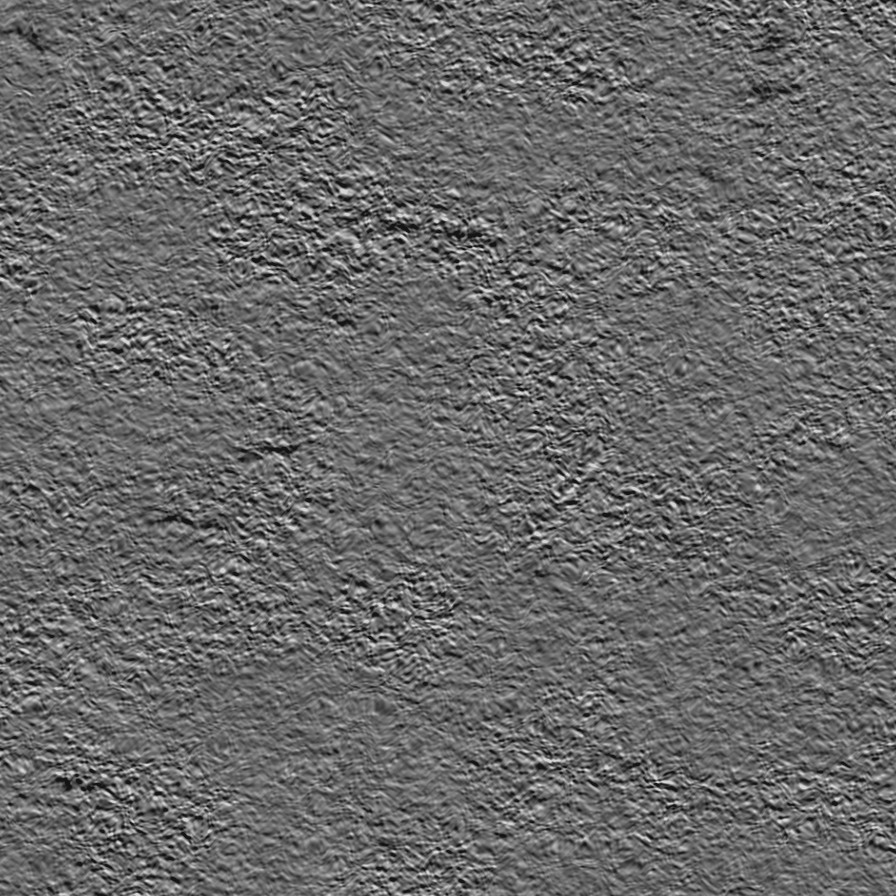
Write a WebGL 2 fragment shader that draws this texture.

```glsl
#version 300 es
precision highp float;

uniform vec2 u_resolution;
out vec4 outColor;

// Integer hash of a lattice cell, 0..1
float hash(vec2 cell) {
    uvec2 q = uvec2(ivec2(cell)) * uvec2(1597334677u, 3812015801u);
    uint n = (q.x ^ q.y) * 1597334677u;
    n = (n ^ (n >> 15)) * 2246822519u;
    n ^= n >> 13;
    return float(n >> 8) / 16777216.0;
}

float valueNoise(vec2 p) {
    vec2 cell = floor(p);
    vec2 f = p - cell;
    f = f * f * f * (f * (f * 6.0 - 15.0) + 10.0);
    float low = mix(hash(cell), hash(cell + vec2(1, 0)), f.x);
    float high = mix(hash(cell + vec2(0, 1)), hash(cell + vec2(1, 1)), f.x);
    return mix(low, high, f.y);
}

mat2 rotation(float angle) {
    float c = cos(angle), s = sin(angle);
    return mat2(c, -s, s, c);
}

float fbm(vec2 p) {
    float sum = 0.0, amplitude = 0.533;
    for (int i = 0; i < 4; i++) {
        sum += amplitude * valueNoise(p);
        p = rotation(0.6) * p * 2.03 + 17.3;
        amplitude *= 0.5;
    }
    return sum;
}

// Fine plaster grain, slightly wider than tall
float grainHeight(vec2 p) {
    p *= vec2(0.85, 1.0);
    return 0.85 * valueNoise(rotation(0.5) * p * 98.0)
         + 0.85 * valueNoise(rotation(-0.4) * p * 178.0 + 31.0)
         + 0.65 * valueNoise(rotation(0.9) * p * 290.0 + 73.0);
}

// Ragged gouges: shaded upper wall, lit lower lip
float gouges(vec2 p) {
    float shade = 0.0;
    vec2 ragged = vec2(fbm(p * 36.0), fbm(p * 36.0 + 50.0)) - 0.5;
    float breakup = smoothstep(0.3, 0.55, fbm(p * vec2(38.0, 55.0) + 9.0));
    for (int i = 0; i < 18; i++) {
        float id = float(i);
        vec2 center = vec2(hash(vec2(id, 301)), hash(vec2(id, 302)));
        float size = hash(vec2(id, 303));
        float halfLength = mix(0.014, 0.085, size * size * size);
        float width = mix(0.003, 0.0065, size);
        float angle = mix(-0.45, 0.2, hash(vec2(id, 304)));
        vec2 q = rotation(angle) * (p - center) + ragged * vec2(0.02, 0.035);
        float along = q.x / halfLength;
        float taper = exp(-along * along * along * along);
        float wall = q.y / width;
        float lip = wall + 1.9;
        shade += taper * breakup * (0.1 * exp(-lip * lip) - 0.27 * exp(-wall * wall));
    }
    return shade;
}

// Bundles of short parallel trowel marks
float scratches(vec2 p) {
    float shade = 0.0;
    vec2 wander = vec2(fbm(p * 26.0), fbm(p * 26.0 + 80.0)) - 0.5;
    for (int i = 0; i < 4; i++) {
        float id = float(i);
        vec2 center = vec2(hash(vec2(id, 411)), hash(vec2(id, 412)));
        vec2 q = rotation(mix(0.55, 0.8, hash(vec2(id, 413)))) * (p - center);
        q += wander * 0.022;
        vec2 r = q / vec2(0.075, 0.025);
        vec2 s = q * vec2(22.0, 105.0) + id * 40.0;
        float slope = valueNoise(s - vec2(0.0, 0.2)) - valueNoise(s + vec2(0.0, 0.2));
        shade += 0.45 * exp(-dot(r, r)) * slope;
    }
    return shade;
}

void main() {
    vec2 uv = gl_FragCoord.xy / min(u_resolution.x, u_resolution.y);

    // Soft patches of rough and trowelled plaster
    float rough = smoothstep(0.26, 0.72, fbm(uv * vec2(6.5, 9.5) + 4.0));
    float tone = 0.412 + 0.05 * (fbm(uv * vec2(8.0, 14.0) + 60.0) - 0.5);

    // Relief lit from above, with the grain lattice bent out of line
    vec2 bent = uv + 0.007 * vec2(valueNoise(uv * 45.0), valueNoise(uv * 45.0 + 90.0));
    vec2 light = vec2(0.0004, 0.0013);
    float relief = grainHeight(bent - light) - grainHeight(bent + light);
    tone += relief * mix(0.32, 0.72, rough);

    // Thin horizontal drag streaks on the smoother parts
    vec2 streak = rotation(-0.05) * uv * vec2(70.0, 240.0);
    tone += (valueNoise(streak) - 0.5) * mix(0.12, 0.05, rough);

    tone += gouges(uv) + scratches(uv);
    outColor = vec4(vec3(clamp(tone, 0.08, 0.84)), 1.0);
}
```
